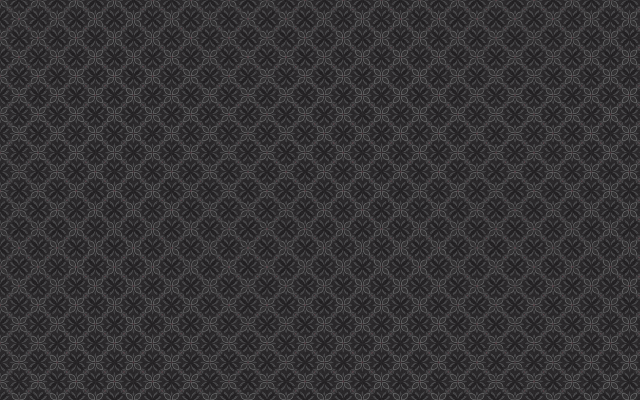
Reproduce this pattern procedurally as a Shadertoy shader.

```glsl
// Dark damask: staggered four-petal rosettes, dark diagonal crosses, chevron leaves and sprigs.

const float REPEATS_DOWN = 10.485;  // square repeats per canvas height
const float BAND_HALF = 0.058;      // half width of the diagonal trellis
const float LEAF_HALF = 0.036;
const float BLADE_HALF = 0.048;
const float PETAL_HALF = 0.062;
const float OUTLINE_HALF = 0.012;
const float GRAIN = 0.026;
const float WEAR = 0.02;            // brightness change between rosettes

const vec3 BLADE_COLOR = vec3(0.140, 0.132, 0.140);
const vec3 GROUND_COLOR = vec3(0.165, 0.157, 0.165);
const vec3 BAND_COLOR = vec3(0.215, 0.208, 0.215);
const vec3 LEAF_COLOR = vec3(0.292, 0.292, 0.300);
const vec3 PETAL_COLOR = vec3(0.200, 0.194, 0.200);
const vec3 OUTLINE_COLOR = vec3(0.385, 0.388, 0.392);
const vec3 ACCENT_COLOR = vec3(0.380, 0.265, 0.295);

float hash(vec2 p) {
    return fract(sin(dot(p, vec2(127.1, 311.7))) * 43758.5453);
}

// Pointed leaf from a to b, widest halfway.
float leaf(vec2 p, vec2 a, vec2 b, float halfWidth) {
    vec2 axis = b - a;
    float t = clamp(dot(p - a, axis) / dot(axis, axis), 0.0, 1.0);
    return length(p - a - axis * t) - halfWidth * 4.0 * t * (1.0 - t);
}

float cover(float d, float aa) {
    return smoothstep(aa, -aa, d);
}

void mainImage(out vec4 fragColor, in vec2 fragCoord) {
    vec2 fromTop = vec2(fragCoord.x, iResolution.y - fragCoord.y);
    vec2 p = fromTop / iResolution.y * REPEATS_DOWN;
    float aa = 0.5 * REPEATS_DOWN / iResolution.y;

    // Diagonal lattice: a rosette wherever both x + y and x - y are whole.
    vec2 id = floor(vec2(p.x + p.y, p.x - p.y) + 0.5);
    vec2 q = abs(p - 0.5 * vec2(id.x + id.y, id.x - id.y));
    if (q.y > q.x) q = q.yx;
    float diagonal = (q.x - q.y) * 0.7071;

    // Trellis ground, open around the rosettes.
    float band = cover(diagonal - BAND_HALF, aa) * cover(0.15 - q.x, aa);
    vec3 color = mix(GROUND_COLOR, BAND_COLOR, band);

    // Chevron leaves with their points toward the gap, each with a dark vein.
    vec2 leafTip = vec2(0.450, 0.012);
    vec2 leafRoot = vec2(0.265, 0.125);
    color = mix(color, LEAF_COLOR, cover(leaf(q, leafRoot, leafTip, LEAF_HALF), aa));
    float vein = leaf(q, leafRoot, mix(leafRoot, leafTip, 0.7), 0.007);
    color = mix(color, GROUND_COLOR, 0.35 * cover(vein, aa));

    // Dark cross between the chevrons.
    float blade = leaf(q, vec2(0.50, 0.0), vec2(0.305, 0.195), BLADE_HALF);
    color = mix(color, BLADE_COLOR, cover(blade, aa));

    // Sprigs linking the rosettes, and a bud on each side.
    float sprig = leaf(q, vec2(0.190), vec2(0.255), 0.015);
    sprig = min(sprig, leaf(q, vec2(0.205), vec2(0.295, 0.180), 0.017));
    sprig = min(sprig, leaf(q, vec2(0.12, 0.0), vec2(0.24, 0.0), 0.022));
    color = mix(color, LEAF_COLOR, 0.9 * cover(sprig, aa));
    float accent = 0.3 + 0.4 * hash(id + 7.0);
    float bead = length(q - vec2(0.25)) - 0.020;
    color = mix(color, ACCENT_COLOR, accent * cover(bead, aa));

    // Four pointed petals, light rims and a tinted heart.
    float petal = leaf(q, vec2(0.022), vec2(0.185), PETAL_HALF);
    color = mix(color, PETAL_COLOR, cover(petal, aa));
    color = mix(color, OUTLINE_COLOR, 0.9 * cover(abs(petal) - OUTLINE_HALF, aa));
    color = mix(color, ACCENT_COLOR, accent * cover(length(q) - 0.026, aa));

    // Slightly uneven print and fine cloth grain.
    color *= 1.0 + WEAR * (hash(id) - 0.5) * cover(length(q) - 0.26, 0.04);
    color += GRAIN * (hash(floor(p * 30.0)) - 0.5);

    fragColor = vec4(color, 1.0);
}
```
